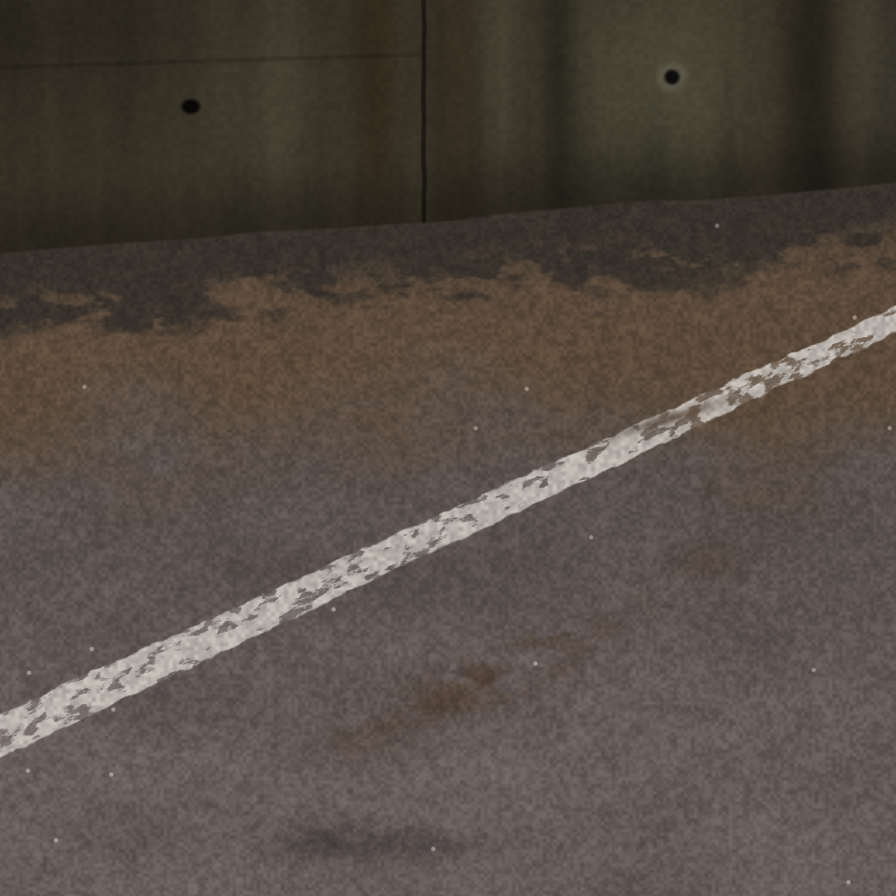
Reproduce this texture procedurally as a WebGL 1 fragment shader.

```glsl
precision highp float;
// A stained concrete wall above worn asphalt, crossed by a chipped white stripe.
// Layered value noise gives the stains, dirt, grain and paint wear; straight
// edge functions place the wall base and the two sides of the stripe.

uniform vec2 u_resolution;

float hash(vec2 p) {
  vec3 q = fract(vec3(p.xyx) * 0.1031);
  q += dot(q, q.yzx + 33.33);
  return fract((q.x + q.y) * q.z);
}

float noise(vec2 p) {
  vec2 cell = floor(p);
  vec2 f = fract(p);
  f = f * f * (3.0 - 2.0 * f);
  return mix(mix(hash(cell), hash(cell + vec2(1.0, 0.0)), f.x),
             mix(hash(cell + vec2(0.0, 1.0)), hash(cell + 1.0), f.x), f.y);
}

float fbm(vec2 p) {
  float sum = 0.0;
  float gain = 0.5;
  for (int i = 0; i < 5; i++) {
    sum += gain * noise(p);
    p = mat2(1.6, 1.2, -1.2, 1.6) * p + 17.3;
    gain *= 0.5;
  }
  return sum;
}

// Soft elliptical spot, 1 at its centre
float blob(vec2 p, vec2 center, vec2 radius) {
  vec2 d = (p - center) / radius;
  return exp(-dot(d, d));
}

vec3 wallColor(vec2 p, float height) {
  float streak = fbm(vec2(p.x * 22.0, p.y * 2.0 + 5.0));
  vec3 color = vec3(0.205, 0.187, 0.142) * (0.72 + 0.56 * streak);

  // Pale weathered panels
  color += vec3(0.10, 0.105, 0.085) * blob(p, vec2(0.73, 0.92), vec2(0.095, 0.14));
  color += vec3(0.055, 0.055, 0.045) * blob(p, vec2(0.30, 0.90), vec2(0.07, 0.15));
  color += vec3(0.055, 0.055, 0.045) * blob(p, vec2(0.56, 0.94), vec2(0.035, 0.14));
  color += vec3(0.04, 0.042, 0.04) * blob(p, vec2(0.98, 0.93), vec2(0.045, 0.15));

  // Vertical runs of rust and damp
  color *= 1.0 - 0.28 * blob(p, vec2(0.625, 0.90), vec2(0.018, 0.20));
  color *= 1.0 - 0.25 * blob(p, vec2(0.905, 0.90), vec2(0.03, 0.22));
  color *= 1.0 - 0.22 * blob(p, vec2(0.05, 0.98), vec2(0.20, 0.09));
  color = mix(color, vec3(0.20, 0.145, 0.095),
              0.6 * blob(p, vec2(0.42, 0.95), vec2(0.025, 0.22))
              + 0.4 * blob(p, vec2(0.51, 0.95), vec2(0.025, 0.2)));
  color *= mix(0.76, 1.0, smoothstep(0.0, 0.09, height));

  // Panel seam and faint pour line
  float seam = abs(p.x - 0.473 - 0.002 * (noise(p.yy * 30.0) - 0.5));
  color *= 1.0 - 0.5 * (1.0 - smoothstep(0.001, 0.004, seam));
  float pour = abs(p.y - 0.925 - 0.03 * p.x);
  color *= 1.0 - 0.14 * (1.0 - smoothstep(0.001, 0.004, pour)) * step(p.x, 0.47);

  // Tie holes
  float left = length((p - vec2(0.213, 0.881)) * vec2(0.8, 1.0));
  float right = length(p - vec2(0.75, 0.914));
  color += 0.055 * (1.0 - smoothstep(0.012, 0.022, right));
  color *= 1.0 - 0.85 * (1.0 - smoothstep(0.005, 0.011, min(left, right)));
  return color * (0.94 + 0.12 * noise(p * 190.0));
}

vec3 groundColor(vec2 p, float depth) {
  float patches = fbm(p * vec2(7.0, 14.0));
  float fine = fbm(p * vec2(28.0, 60.0) + 9.0);
  vec3 color = mix(vec3(0.335, 0.305, 0.295), vec3(0.395, 0.355, 0.345),
                   smoothstep(0.62, 0.05, p.y));
  color *= 0.90 + 0.20 * patches;

  // Brown silt between the wall and the stripe
  float silt = smoothstep(0.34, 0.13, depth + 0.22 * (patches - 0.5) - 0.04 * p.x);
  color = mix(color, vec3(0.365, 0.290, 0.220), 0.85 * silt);

  // Dark damp margin with broken brown flecks
  float edge = depth + 0.10 * (patches - 0.5) + 0.07 * (fine - 0.5);
  float damp = 1.0 - smoothstep(0.065, 0.105, edge);
  float fleck = smoothstep(0.48, 0.62, fine) * smoothstep(0.025, 0.07, depth);
  color = mix(color, vec3(0.205, 0.185, 0.165), damp * (0.9 - 0.65 * fleck));

  // Long earthy scuff below the stripe
  vec2 q = p - vec2(0.53, 0.235);
  q = vec2(0.91 * q.x + 0.41 * q.y, 0.91 * q.y - 0.41 * q.x);
  float scuff = blob(q, vec2(0.0), vec2(0.20, 0.032)) * smoothstep(0.25, 0.65, fine);
  scuff += 0.5 * blob(p, vec2(0.79, 0.375), vec2(0.05, 0.03));
  color = mix(color, vec3(0.30, 0.235, 0.185), 0.75 * scuff);
  color *= 1.0 - 0.3 * blob(p, vec2(0.40, 0.06), vec2(0.10, 0.018)) * fine * 2.0;

  // Aggregate grain and scattered pale chips
  color *= 0.82 + 0.22 * noise(p * 260.0) + 0.14 * noise(p * 120.0 + 40.0);
  vec2 cell = floor(p * 26.0);
  vec2 offset = vec2(hash(cell + 3.0), hash(cell + 71.0)) * 0.7 + 0.15;
  float chip = 1.0 - smoothstep(0.03, 0.09, length(fract(p * 26.0) - offset));
  return color + 0.25 * chip * step(0.955, hash(cell + 130.0));
}

void main() {
  vec2 p = gl_FragCoord.xy / u_resolution;
  float base = 0.715 + 0.08 * p.x + 0.006 * (noise(vec2(p.x * 14.0, 2.0)) - 0.5);
  float height = p.y - base;
  vec3 color = mix(groundColor(p, -height), wallColor(p, height),
                   smoothstep(-0.002, 0.002, height));

  // Stripe with ragged sides, worn flakes and a split near the right
  float ragged = 0.009 * (fbm(p * 60.0) - 0.5);
  float inside = min(0.203 + 0.456 * p.x - p.y, p.y - 0.154 - 0.475 * p.x) + ragged;
  float paint = smoothstep(-0.0015, 0.002, inside);
  vec2 along = vec2(0.91 * p.x + 0.41 * p.y, 0.91 * p.y - 0.41 * p.x);
  float flakes = fbm(along * vec2(65.0, 130.0));
  float wear = smoothstep(0.53, 0.68, flakes + 0.06 * (noise(p * 11.0) - 0.5));
  float split = blob(p, vec2(0.745, 0.532 + 0.3 * (p.x - 0.745)), vec2(0.055, 0.006));
  paint *= (1.0 - 0.75 * wear) * (1.0 - 0.85 * split);
  vec3 white = vec3(0.73, 0.705, 0.68) * (0.88 + 0.22 * noise(p * 210.0));
  gl_FragColor = vec4(mix(color, white, paint), 1.0);
}
```
